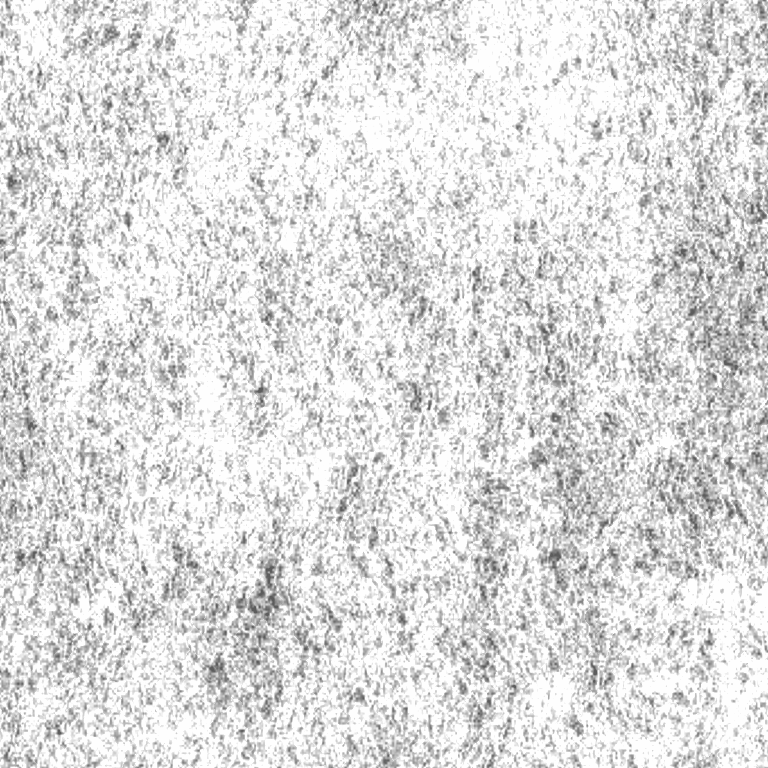
Write a Shadertoy shader that draws this texture.

```glsl
// Pale, weathered bark: short upright flakes split by white cracks.
// Stretched cellular noise, bent by layered sines, shapes the flakes;
// fine grain and broad patches then vary the grey.

vec2 hash2(vec2 p) {
    vec3 q = fract(p.xyx * vec3(0.1031, 0.1030, 0.0973));
    q += dot(q, q.yzx + 33.33);
    return fract((q.xx + q.yz) * q.zy);
}

float valueNoise(vec2 p) {
    vec2 cell = floor(p), f = fract(p);
    f = f * f * (3.0 - 2.0 * f);
    float low = mix(hash2(cell).x, hash2(cell + vec2(1, 0)).x, f.x);
    float high = mix(hash2(cell + vec2(0, 1)).x, hash2(cell + vec2(1, 1)).x, f.x);
    return mix(low, high, f.y);
}

// Returns nearest distance, second nearest distance, random value of the cell
vec3 cellular(vec2 p) {
    vec2 cell = floor(p);
    vec3 found = vec3(9.0, 9.0, 0.0);
    for (int y = -1; y <= 1; y++) {
        for (int x = -1; x <= 1; x++) {
            vec2 neighbour = cell + vec2(x, y);
            float d = distance(p, neighbour + hash2(neighbour));
            if (d < found.x) {
                found = vec3(d, found.x, hash2(neighbour + 71.0).y);
            } else {
                found.y = min(found.y, d);
            }
        }
    }
    return found;
}

// Leans the grain gently left and right, then frays its outlines
vec2 bendGrain(vec2 p) {
    float lean = 0.012 * sin(13.0 * p.y + 9.0 * p.x + 2.0 * sin(7.0 * p.x))
               + 0.007 * sin(31.0 * p.y - 19.0 * p.x + 1.3);
    vec2 fray = vec2(valueNoise(p * 110.0 + 40.0), valueNoise(p * 90.0 + 160.0)) - 0.5;
    return p + vec2(lean, 0.0) + fray * vec2(0.010, 0.018);
}

void mainImage(out vec4 fragColor, in vec2 fragCoord) {
    vec2 uv = fragCoord / iResolution.y;

    // Dark flakes, bright along the cracks between them
    vec3 flake = cellular(bendGrain(uv) * vec2(85.0, 28.0) + 10.0);
    float light = 2.4 * (0.33 - (flake.y - flake.x)) + 1.2 * (flake.z - 0.5);

    // Fine speckle and a slightly coarser grain
    light += 2.9 * (valueNoise(uv * vec2(340.0, 310.0) + 5.0) - 0.5);
    light += 1.2 * (valueNoise(uv * vec2(170.0, 130.0) + 90.0) - 0.5);

    // Broad patches and long upright bands
    light += 1.1 * (valueNoise(uv * vec2(4.0, 5.0) + 3.0) - 0.5);
    light += 1.1 * (valueNoise(uv * vec2(22.0, 6.0) + 20.0) - 0.5);

    // Sparse, ragged bare spots
    vec2 ragged = uv + 0.03 * (valueNoise(uv * 45.0 + 8.0) - 0.5);
    vec3 spot = cellular(ragged * vec2(4.0, 5.0) + 30.0);
    light += 1.2 * smoothstep(0.14, 0.05, spot.x) * step(0.5, spot.z);

    float grey = clamp(0.88 + 0.18 * light, 0.36, 0.995);
    fragColor = vec4(vec3(grey), 1.0);
}
```
